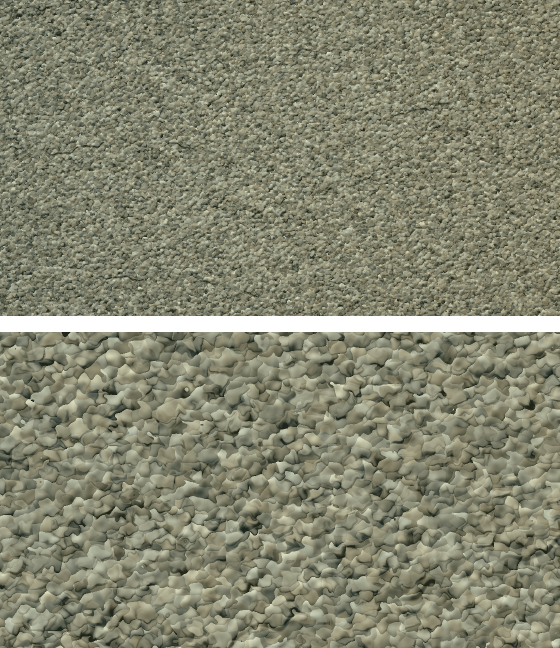
Top: the whole. Bottom: its middle third, enlarged.
Give the GLSL for this texture, as a WebGL 2 fragment shader.

```glsl
#version 300 es
precision highp float;
// Weathered asphalt: pale angular chips set in rough olive-grey grit, with thin broken cracks.
uniform vec2 u_resolution;
out vec4 outColor;

const vec2 GRIT_GRID = vec2(88.0, 108.0);  // cells per canvas height
const vec2 CHIP_GRID = vec2(54.0, 68.0);
const vec2 LIGHT_DIR = vec2(-0.45, 0.89);
const int CRACK_COUNT = 7;

float hash(vec2 p) {
  return fract(sin(dot(p, vec2(127.1, 311.7))) * 43758.5453);
}

vec2 hash2(vec2 p) {
  return vec2(hash(p), hash(p + vec2(37.3, 17.9)));
}

float valueNoise(vec2 p) {
  vec2 cell = floor(p);
  vec2 f = fract(p);
  f = f * f * (3.0 - 2.0 * f);
  float low = mix(hash(cell), hash(cell + vec2(1.0, 0.0)), f.x);
  float high = mix(hash(cell + vec2(0.0, 1.0)), hash(cell + vec2(1.0)), f.x);
  return mix(low, high, f.y);
}

// Slope of rough ground towards the light.
float relief(vec2 p) {
  return valueNoise(p) - valueNoise(p + 0.8 * LIGHT_DIR);
}

// Nearest stone: xy = offset from its centre, z = distance to its border.
vec3 nearestStone(vec2 p, out vec2 stoneId) {
  vec2 base = floor(p);
  vec2 offset = vec2(0.0);
  float first = 9.0;
  float second = 9.0;
  stoneId = base;
  for (int y = -1; y <= 1; y++) {
    for (int x = -1; x <= 1; x++) {
      vec2 cell = base + vec2(x, y);
      vec2 delta = p - cell - hash2(cell);
      float dist = length(delta) * (0.8 + 0.4 * hash(cell + 71.7));
      if (dist < first) {
        second = first;
        first = dist;
        offset = delta;
        stoneId = cell;
      } else {
        second = min(second, dist);
      }
    }
  }
  return vec3(offset, second - first);
}

// One broken, jagged crack; returns its darkness.
float crack(vec2 p, vec2 centre, float angle, float halfLength, float seed) {
  vec2 axis = vec2(cos(angle), sin(angle));
  vec2 q = p - centre;
  q = vec2(dot(q, axis), dot(q, vec2(-axis.y, axis.x)));
  q.y += 0.035 * (valueNoise(vec2(q.x * 8.0, seed)) - 0.5);
  q.y += 0.018 * (valueNoise(vec2(q.x * 48.0, seed + 5.0)) - 0.5);
  float ends = 1.0 - smoothstep(0.6 * halfLength, halfLength, abs(q.x));
  float open = ends * smoothstep(0.2, 0.75, valueNoise(vec2(q.x * 22.0, seed + 9.0)));
  float width = 0.0015 + 0.0027 * open;
  return open * (1.0 - smoothstep(0.2 * width, width, abs(q.y)));
}

float crackField(vec2 p, float aspect) {
  float dark = 0.0;
  for (int i = 0; i < CRACK_COUNT; i++) {
    float n = float(i);
    vec2 centre = vec2(aspect * fract(n * 0.618 + 0.32), (n + 0.7) / float(CRACK_COUNT));
    float angle = mix(-0.08, 0.5, hash(vec2(n, 3.0)));
    float halfLength = mix(0.25, 0.45, hash(vec2(n, 8.0)));
    dark = max(dark, crack(p, centre, angle, halfLength, n * 13.0 + 2.0));
  }
  return dark;
}

// Maps brightness to olive grey, warmest in the middle tones.
vec3 asphaltColor(float tone, float warmth) {
  vec3 color = mix(vec3(0.29, 0.31, 0.25), vec3(0.72, 0.73, 0.63), tone);
  color -= max(tone * (1.0 - tone), 0.0) * vec3(0.0, 0.07, 0.10);
  return color + warmth * vec3(0.03, 0.0, -0.03);
}

vec3 surface(vec2 p, float aspect) {
  // Grit: ragged grains with patchy pits on their far sides
  vec2 ragged = vec2(valueNoise(p * 150.0), valueNoise(p * 150.0 + 40.0)) - 0.5;
  vec2 gritId;
  vec3 grit = nearestStone(p * GRIT_GRID + 0.9 * ragged, gritId);
  float slope = dot(grit.xy, LIGHT_DIR);
  float pit = 1.0 - smoothstep(0.0, 0.45, grit.z);
  pit *= smoothstep(0.3, 0.8, valueNoise(p * 80.0 + 31.0)) * (0.6 - 0.7 * clamp(slope, -0.7, 0.7));
  float tone = 0.62 + 0.54 * (hash(gritId + 11.3) - 0.5) + 0.42 * slope - 0.6 * pit;

  // Scattered flat chips, each with a shadow on its far side
  vec2 chipId;
  vec3 chip = nearestStone(p * CHIP_GRID + 19.0 + 0.35 * ragged, chipId);
  float present = step(0.58, hash(chipId + 5.9));
  float inset = mix(0.1, 0.4, hash(chipId + 23.1));
  float inside = smoothstep(inset - 0.04, inset + 0.14, chip.z);
  float face = present * inside;
  float chipSlope = dot(chip.xy, LIGHT_DIR);
  tone -= 0.4 * present * (1.0 - inside) * smoothstep(0.0, 0.4, -chipSlope);
  float faceTone = 0.68 + 0.5 * (hash(chipId + 41.7) - 0.45) + 0.4 * chipSlope;
  tone = mix(tone, faceTone, 0.7 * face);

  // Roughness, broad wear and cracks
  tone += 0.48 * relief(p * 125.0 + 7.0) * (1.0 - 0.4 * face);
  vec2 fromCentre = p / vec2(aspect, 1.0) - vec2(0.55, 0.5);
  tone += 0.05 * (valueNoise(p * 7.0) - 0.5) - 0.2 * dot(fromCentre, fromCentre);
  tone -= 0.6 * crackField(p, aspect);

  float warmth = hash(mix(gritId, chipId, step(0.5, face)) + 53.1) - 0.5;
  return asphaltColor(clamp(tone, -0.4, 1.3), warmth + 0.5 * fromCentre.x);
}

void main() {
  float aspect = u_resolution.x / u_resolution.y;
  vec3 color = vec3(0.0);
  // Four samples per pixel smooth the edges
  for (int i = 0; i < 4; i++) {
    vec2 shift = (vec2(i % 2, i / 2) - 0.5) * 0.5;
    color += surface((gl_FragCoord.xy + shift) / u_resolution.y, aspect);
  }
  outColor = vec4(color * 0.25, 1.0);
}
```
